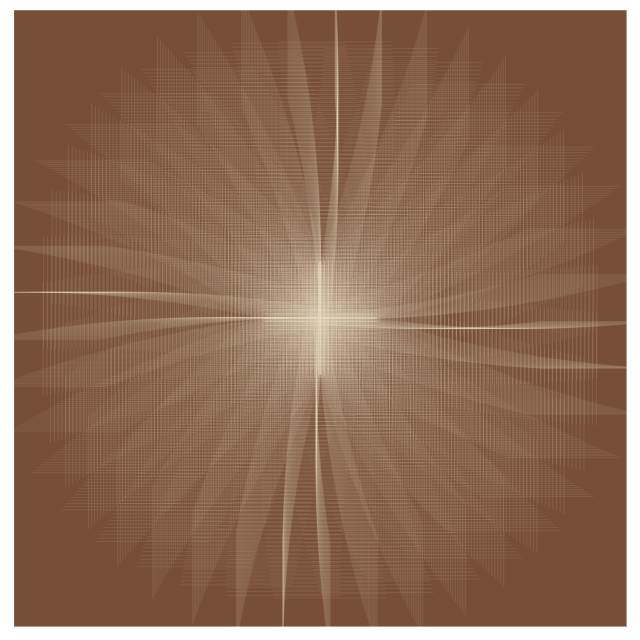
Reproduce this background procedurally as a WebGL 2 fragment shader.

```glsl
#version 300 es
precision highp float;
// A woven starburst on a brown panel inside a white margin.
// Points run along a tight spiral that lines up into slowly twisting arms;
// each point carries a thin upright and a thin level thread, summed as depth.

uniform vec2 u_resolution;
out vec4 fragColor;

const float TAU = 6.2831853;
const int ARMS = 37;
const float TURNS = 70.0;
const float RADIUS = 0.438;        // outermost spiral point
const float HALF_LENGTH = 0.0885;  // half of one thread
const float THREAD_WIDTH = 0.0013;
const float TWIST = 0.285;         // radians gained per unit of radius
const float START_ANGLE = -0.133;

const vec3 BROWN = vec3(0.467, 0.310, 0.220);
const vec3 CREAM = vec3(0.910, 0.870, 0.765);
const vec3 WHITE = vec3(1.0);

// Share of a pixel covered by a thread: x runs across it, y along it
float threadCover(vec2 offset, float pixel) {
    vec2 d = abs(offset);
    float across = clamp((0.5 * (THREAD_WIDTH + pixel) - d.x) / pixel,
                         0.0, min(1.0, THREAD_WIDTH / pixel));
    float along = clamp((HALF_LENGTH - d.y) / pixel + 0.5, 0.0, 1.0);
    return across * along;
}

vec2 direction(float angle) {
    return vec2(cos(angle), sin(angle));
}

// Depth of all threads on one arm, visiting only the turns within reach
float armDepth(vec2 p, float arm, float pixel) {
    float armAngle = START_ANGLE + TAU * arm / float(ARMS);
    vec2 axis = direction(armAngle + TWIST * length(p));
    float along = dot(p, axis);
    float aside = abs(p.x * axis.y - p.y * axis.x);
    float reach = HALF_LENGTH + 0.014;
    if (aside > reach || along < -reach) return 0.0;

    float spacing = RADIUS / TURNS;
    float shift = arm / float(ARMS);
    int first = int(max(0.0, floor((along - reach) / spacing - shift)));
    int last = int(min(TURNS - 1.0, ceil((along + reach) / spacing - shift)));
    float depth = 0.0;
    for (int turn = first; turn <= last; turn++) {
        float radius = (float(turn) + shift) * spacing;
        vec2 offset = p - radius * direction(armAngle + TWIST * radius);
        depth += 1.1 * threadCover(offset, pixel);
        depth += 0.9 * threadCover(offset.yx, pixel);
    }
    return depth;
}

// Smooth mask of an axis-aligned box
float boxMask(vec2 p, vec2 low, vec2 high, float pixel) {
    vec2 inside = min(p - low, high - p);
    return clamp(min(inside.x, inside.y) / pixel + 0.5, 0.0, 1.0);
}

void main() {
    float side = min(u_resolution.x, u_resolution.y);
    float pixel = 1.0 / side;
    vec2 uv = (gl_FragCoord.xy - 0.5 * u_resolution) / side + 0.5;
    vec3 color = WHITE;

    float panel = boxMask(uv, vec2(0.022, 0.021), vec2(0.979, 0.984), pixel);
    if (panel > 0.0) {
        // Woven arms around the panel centre
        vec2 p = uv - vec2(0.501, 0.502);
        float depth = 0.0;
        for (int arm = 0; arm < ARMS; arm++) {
            depth += armDepth(p, float(arm), pixel);
        }
        vec3 weave = mix(BROWN, CREAM, 1.0 - exp(-0.125 * depth));
        color = mix(WHITE, weave, panel);
    }
    fragColor = vec4(color, 1.0);
}
```
